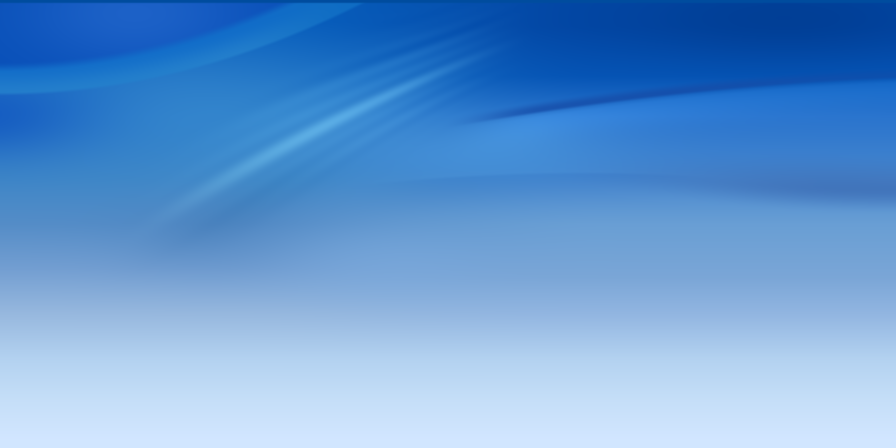
This background is drawn by a Shadertoy shader. Its source:

```glsl
// Soft blue backdrop: a vertical fade from deep blue to pale sky,
// crossed by a curved band, fanned light streaks and thin sweeping folds.
// Every shape is a height offset from a parabola, softened by smoothstep or a bell.

float bell(float x, float width) {
    return exp(-x * x / (width * width));
}

float spot(vec2 p, vec2 centre, vec2 size) {
    vec2 q = (p - centre) / size;
    return exp(-dot(q, q));
}

// Linear ramp step: blends towards next between two depths
vec3 ramp(vec3 colour, vec3 next, float from, float to, float depth) {
    return mix(colour, next, clamp((depth - from) / (to - from), 0.0, 1.0));
}

vec3 leftFade(float depth) {
    vec3 c = vec3(0.03, 0.37, 0.74);
    c = ramp(c, vec3(0.18, 0.50, 0.79), 0.05, 0.26, depth);
    c = ramp(c, vec3(0.25, 0.53, 0.78), 0.26, 0.40, depth);
    c = ramp(c, vec3(0.33, 0.55, 0.78), 0.40, 0.50, depth);
    c = ramp(c, vec3(0.45, 0.62, 0.82), 0.50, 0.60, depth);
    return ramp(c, vec3(0.59, 0.72, 0.87), 0.60, 0.70, depth);
}

vec3 rightFade(float depth) {
    vec3 c = vec3(0.01, 0.28, 0.65);
    c = ramp(c, vec3(0.02, 0.33, 0.71), 0.06, 0.17, depth);
    c = ramp(c, vec3(0.16, 0.45, 0.80), 0.17, 0.26, depth);
    c = ramp(c, vec3(0.26, 0.52, 0.81), 0.26, 0.38, depth);
    c = ramp(c, vec3(0.41, 0.62, 0.83), 0.38, 0.50, depth);
    c = ramp(c, vec3(0.48, 0.65, 0.84), 0.50, 0.62, depth);
    return ramp(c, vec3(0.57, 0.71, 0.88), 0.62, 0.70, depth);
}

void mainImage(out vec4 fragColor, in vec2 fragCoord) {
    // x runs 0..2 across, depth runs 0..1 downwards from the top
    float x = fragCoord.x / iResolution.x * 2.0;
    float depth = 1.0 - fragCoord.y / iResolution.y;
    vec2 p = vec2(x, depth);

    // Base fade, with a shared pale lower part
    vec3 colour = mix(leftFade(depth), rightFade(depth), smoothstep(0.55, 1.35, x));
    colour = ramp(colour, vec3(0.70, 0.82, 0.94), 0.70, 0.80, depth);
    colour = ramp(colour, vec3(0.77, 0.87, 0.97), 0.80, 0.89, depth);
    colour = ramp(colour, vec3(0.82, 0.90, 1.00), 0.89, 0.98, depth);

    // Broad pools of light and shade
    colour = mix(colour, vec3(0.22, 0.54, 0.81), 0.55 * spot(p, vec2(0.42, 0.25), vec2(0.28, 0.12)));
    colour = mix(colour, vec3(0.06, 0.33, 0.75), 0.80 * spot(p, vec2(-0.05, 0.26), vec2(0.26, 0.09)));
    colour = mix(colour, vec3(0.28, 0.58, 0.86), 0.70 * spot(p, vec2(1.08, 0.34), vec2(0.30, 0.07)));
    colour = mix(colour, vec3(0.00, 0.23, 0.56), 0.70 * spot(p, vec2(1.75, 0.04), vec2(0.36, 0.09)));
    colour = mix(colour, vec3(0.27, 0.48, 0.72), 0.30 * spot(p, vec2(0.48, 0.52), vec2(0.20, 0.09)));
    colour = mix(colour, vec3(0.50, 0.69, 0.89), 0.35 * spot(p, vec2(0.85, 0.58), vec2(0.25, 0.10)));

    // Fanned streaks rising to the right
    float across = depth + 0.48 * x - 0.15 * (x - 0.8) * (x - 0.8) - 0.627;
    float fan = across / (0.5 + 0.6 * smoothstep(1.1, 0.3, x));
    float reach = smoothstep(0.25, 0.75, x) * smoothstep(1.20, 0.85, x);
    float rays = 0.5 + 0.25 * sin(fan * 110.0 + 1.4) + 0.25 * sin(fan * 63.0 + 1.2);
    colour += vec3(0.10, 0.11, 0.07) * rays * reach * bell(across + 0.015, 0.085);
    colour += vec3(0.06, 0.06, 0.03) * reach * bell(across, 0.025);

    // Shadow on the underside of the streaks
    float shade = bell(across - 0.085, 0.05) * spot(p, vec2(0.55, 0.45), vec2(0.25, 0.13));
    colour -= vec3(0.04, 0.035, 0.03) * shade;

    // Right fold: dark ribbon that thins and fades to the left
    float u = 2.0 - x;
    float fold = depth - (0.172 + 0.04 * u + 0.07 * u * u);
    float foldReach = smoothstep(0.98, 1.22, x);
    float ribbon = smoothstep(-0.024, -0.004, fold) * smoothstep(0.007, -0.002, fold);
    colour = mix(colour, vec3(0.08, 0.29, 0.65), 0.72 * ribbon * foldReach * (1.0 - 0.4 * smoothstep(1.5, 2.0, x)));
    colour += vec3(0.04, 0.06, 0.06) * foldReach * smoothstep(-0.002, 0.015, fold) * bell(fold - 0.02, 0.045);

    // Dusky sheet below the ribbon, with a firmer lower rim
    float sheetTop = depth - (0.335 + 0.03 * (x - 1.5) * (x - 1.5));
    float sheetRim = depth - (0.455 - 0.12 * (2.0 - x) * (2.0 - x));
    float sheet = smoothstep(-0.01, 0.09, sheetTop) * smoothstep(0.025, -0.035, sheetRim);
    colour = mix(colour, vec3(0.24, 0.43, 0.71), 0.80 * sheet * smoothstep(1.15, 1.9, x));

    // Faint central crease
    float crease = depth - (0.385 + 0.11 * (x - 1.3) * (x - 1.3));
    float creaseReach = smoothstep(0.75, 1.05, x) * smoothstep(1.65, 1.30, x);
    colour -= vec3(0.025, 0.03, 0.02) * creaseReach * smoothstep(-0.003, 0.006, crease) * smoothstep(0.09, 0.0, crease);

    // Upper left disc and its translucent band
    float outer = depth - (0.210 - 0.31 * x * x);
    float inner = depth - (0.150 - 0.345 * x * x);
    vec3 disc = mix(vec3(0.03, 0.31, 0.72), vec3(0.11, 0.38, 0.78), spot(p, vec2(0.30, 0.03), vec2(0.25, 0.12)));
    vec3 band = mix(vec3(0.07, 0.43, 0.79), vec3(0.14, 0.50, 0.80), smoothstep(-0.06, 0.0, outer));
    band = mix(band, vec3(0.06, 0.43, 0.77), smoothstep(0.5, 0.8, x));
    colour = mix(colour, band, 0.9 * smoothstep(0.005, -0.005, outer));
    colour = mix(colour, disc, smoothstep(0.012, -0.012, inner));

    // Thin dark strip along the top
    colour = mix(colour, vec3(0.00, 0.30, 0.62), smoothstep(0.009, 0.004, depth));

    fragColor = vec4(clamp(colour, 0.0, 1.0), 1.0);
}
```
